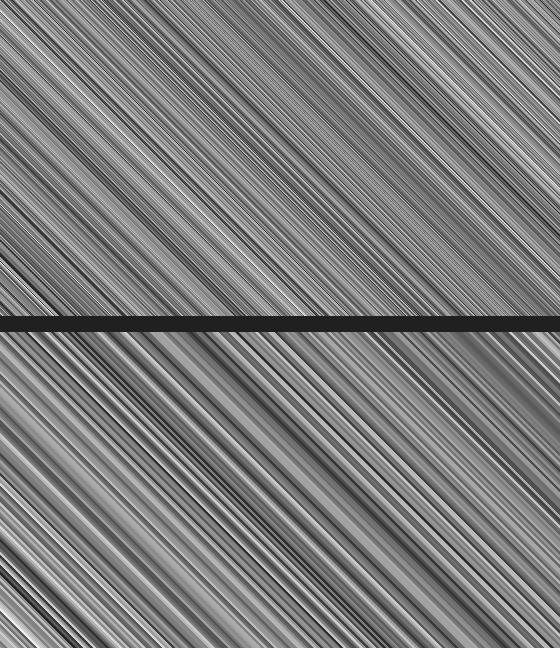
Top, the full canvas; bottom, a detail of the centre.
A WebGL 2 fragment shader for this pattern:

```glsl
#version 300 es
precision highp float;
// Fine 45-degree pinstripes in random greys, with broad soft bands and a few bold lines.

#define STRIPES 288.0      // stripes per canvas height, along x + y
#define MID_GREY 0.50
#define CONTRAST 0.98      // spread of grey between stripes
#define BAND_STRIPES 22.0  // size of the broad bands
#define BAND_TONE 0.10     // brightness drift of the bands
#define SEED 37u

uniform vec2 u_resolution;
out vec4 fragColor;

const int ACCENTS = 10;

// Bold lines and bands: position in stripes, half width in stripes, tone shift.
const vec3 accents[ACCENTS] = vec3[ACCENTS](
    vec3(113.0, 0.9, -0.40), vec3(128.0, 2.5, 0.14),
    vec3(215.0, 0.9, -0.42), vec3(251.0, 8.0, 0.09),
    vec3(328.0, 1.2, -0.25), vec3(345.0, 1.2, 0.26),
    vec3(463.0, 5.0, 0.10),  vec3(501.0, 9.0, -0.10),
    vec3(591.0, 14.0, -0.09), vec3(626.0, 0.9, 0.48));

float hash(float n) {
    uint h = uint(int(n)) * 747796405u + SEED * 2891336453u;
    h = ((h >> ((h >> 28u) + 4u)) ^ h) * 277803737u;
    h = (h >> 22u) ^ h;
    return float(h >> 8u) / 16777216.0;
}

float valueNoise(float x) {
    float cell = floor(x);
    return mix(hash(cell), hash(cell + 1.0), smoothstep(0.0, 1.0, x - cell));
}

// Grey of one stripe, constant along its whole length.
float stripeTone(float index) {
    // The mean of three hashes gives a bell-shaped spread of greys.
    float bell = (hash(index + 1000.0) + hash(index + 3000.0)
                + hash(index + 5000.0)) / 3.0 - 0.5;

    // Broad bands vary both the contrast and the brightness.
    float band = index / BAND_STRIPES;
    float contrast = CONTRAST * mix(0.65, 1.25, valueNoise(band + 7000.0));
    float tone = MID_GREY + bell * contrast
               + BAND_TONE * (valueNoise(band + 8000.0) - 0.5);

    for (int i = 0; i < ACCENTS; i++) {
        float offset = (index - accents[i].x) / accents[i].y;
        tone += accents[i].z * exp(-offset * offset);
    }
    return clamp(tone, 0.03, 0.97);
}

void main() {
    vec2 p = gl_FragCoord.xy / u_resolution.y;
    float across = (p.x + p.y) * STRIPES;
    float pixelWidth = STRIPES / u_resolution.y;

    // Stripe centres lie on whole numbers; blend over the edge between two.
    float index = floor(across);
    float halfEdge = 0.5 * min(pixelWidth, 1.0);
    float edge = smoothstep(0.5 - halfEdge, 0.5 + halfEdge, across - index);
    float grey = mix(stripeTone(index), stripeTone(index + 1.0), edge);

    fragColor = vec4(vec3(grey), 1.0);
}
```
